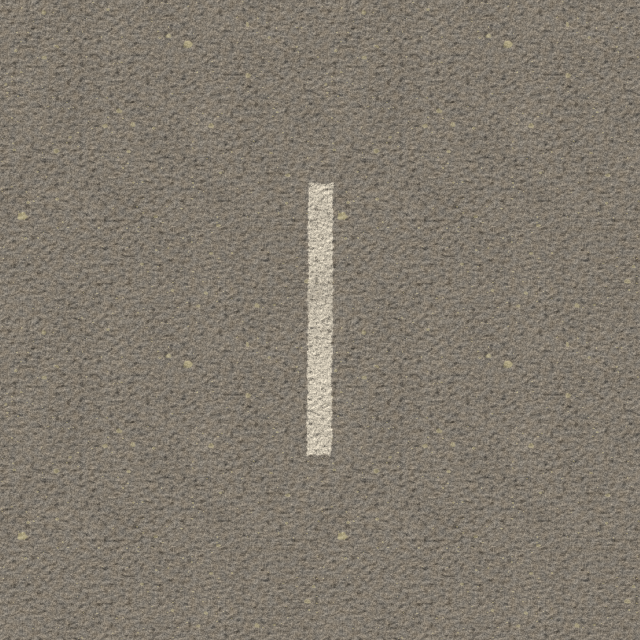
Write a WebGL 1 fragment shader that draws this texture.

```glsl
precision highp float;
// Weathered grey-brown asphalt with one narrow, worn, pale paint stripe.
// Periodic gradient noise forms lit grains and crevices, repeated in a 2 x 2
// tiling; hashed cells scatter pale pebbles, and a soft box masks the paint.

uniform vec2 u_resolution;

const float TILES = 2.0;
const vec3 STONE_TINT = vec3(1.0, 0.94, 0.85);
const vec3 PAINT_TINT = vec3(1.0, 0.955, 0.865);
const vec3 PEBBLE_COLOR = vec3(0.72, 0.68, 0.53);

vec2 hash2(vec2 cell) {
  vec3 p = fract(cell.xyx * vec3(0.1031, 0.1030, 0.0973));
  p += dot(p, p.yzx + 33.33);
  return fract((p.xx + p.yz) * p.zy);
}

vec2 wrapCell(vec2 cell, vec2 period) {
  return floor(mod(cell + 0.5, period));
}

float cornerSlope(vec2 cell, vec2 offset, vec2 period) {
  float angle = 6.28318 * hash2(wrapCell(cell, period)).x;
  return dot(vec2(cos(angle), sin(angle)), offset);
}

// Gradient noise on the unit tile, with a whole number of cells per side.
float gradientNoise(vec2 tile, vec2 period) {
  vec2 p = tile * period;
  vec2 cell = floor(p);
  vec2 f = p - cell;
  vec2 blend = f * f * f * (f * (f * 6.0 - 15.0) + 10.0);
  vec2 right = vec2(1.0, 0.0);
  vec2 up = vec2(0.0, 1.0);
  float low = mix(cornerSlope(cell, f, period),
                  cornerSlope(cell + right, f - right, period), blend.x);
  float high = mix(cornerSlope(cell + up, f - up, period),
                   cornerSlope(cell + 1.0, f - 1.0, period), blend.x);
  return mix(low, high, blend.y);
}

float grainHeight(vec2 tile) {
  return gradientNoise(tile, vec2(58.0, 70.0))
       + 0.55 * gradientNoise(tile, vec2(109.0, 127.0));
}

// Brightness of the rough surface around zero, lit from the upper left.
float surfaceShade(vec2 tile) {
  vec2 towardLight = vec2(-0.0025, 0.0055);
  float relief = grainHeight(tile) - grainHeight(tile + towardLight);
  float fine = gradientNoise(tile, vec2(151.0, 167.0));
  float speckle = gradientNoise(tile + 0.37, vec2(233.0, 241.0));
  float pits = gradientNoise(tile + 0.19, vec2(53.0, 81.0));
  float crevice = smoothstep(0.16, 0.46, pits + 0.35 * fine);
  return 0.12 * relief + 0.11 * fine + 0.12 * speckle - 0.12 * crevice;
}

// Irregular rounded stone; the edge width is a fraction of the radius.
float pebble(vec2 offset, float radius, float wobble) {
  float d = length(offset * vec2(0.85, 1.1)) / radius + 0.5 * wobble;
  return 1.0 - smoothstep(0.65, 1.2, d);
}

float scatteredPebbles(vec2 tile, float count, float density, float wobble) {
  vec2 p = tile * count;
  vec2 cell = floor(p);
  vec2 key = wrapCell(cell, vec2(count));
  vec2 center = 0.25 + 0.5 * hash2(key + 17.0);
  vec2 traits = hash2(key + 71.0);
  float present = step(1.0 - density, traits.x);
  float radius = mix(0.10, 0.22, traits.y);
  return present * pebble(p - cell - center, radius, wobble);
}

// Soft upright box, leaning slightly to the right, with ragged edges.
float stripeMask(vec2 uv, float ragged) {
  vec2 center = vec2(0.5 + 0.007 * (uv.y - 0.5), 0.501);
  vec2 d = abs(uv - center) - vec2(0.0193, 0.2125);
  float edge = max(d.x, d.y) + 0.003 * ragged;
  return 1.0 - smoothstep(-0.0015, 0.0015, edge);
}

void main() {
  vec2 uv = gl_FragCoord.xy / u_resolution;
  vec2 tile = fract(uv * TILES);
  float shade = surfaceShade(tile);
  float wobble = gradientNoise(tile, vec2(90.0));
  float mottle = gradientNoise(tile, vec2(7.0))
               + 0.6 * gradientNoise(tile + 0.4, vec2(17.0));

  // Bare asphalt, with a slow shift between warm and cool stone.
  vec3 color = STONE_TINT * (0.512 + shade + 0.022 * mottle);
  float hue = gradientNoise(tile + 0.63, vec2(41.0));
  color += 0.018 * hue * vec3(1.0, 0.1, -1.0);

  // Small pale chips, sparse larger stones, and two prominent stones.
  float stones = 0.65 * scatteredPebbles(tile, 64.0, 0.06, wobble);
  stones = max(stones, 0.6 * scatteredPebbles(tile + 0.13, 25.0, 0.07, wobble));
  stones = max(stones, 0.8 * pebble(tile - vec2(0.587, 0.862), 0.013, wobble));
  stones = max(stones, 0.8 * pebble(tile - vec2(0.070, 0.325), 0.014, wobble));
  color = mix(color, PEBBLE_COLOR + 0.6 * shade, stones);

  // Worn paint: thinner around the middle, with asphalt showing in the pits.
  float wear = gradientNoise(uv, vec2(19.0, 27.0));
  float thin = 0.16 * exp(-pow((uv.y - 0.54) / 0.045, 2.0));
  float cover = 0.90 - thin + 0.22 * wear + 1.6 * min(shade + 0.03, 0.0);
  vec3 paint = PAINT_TINT * (0.81 + 1.35 * shade);
  float mask = stripeMask(uv, wobble + wear);
  color = mix(color, paint, mask * clamp(cover, 0.0, 1.0));

  gl_FragColor = vec4(clamp(color, 0.0, 1.0), 1.0);
}
```
